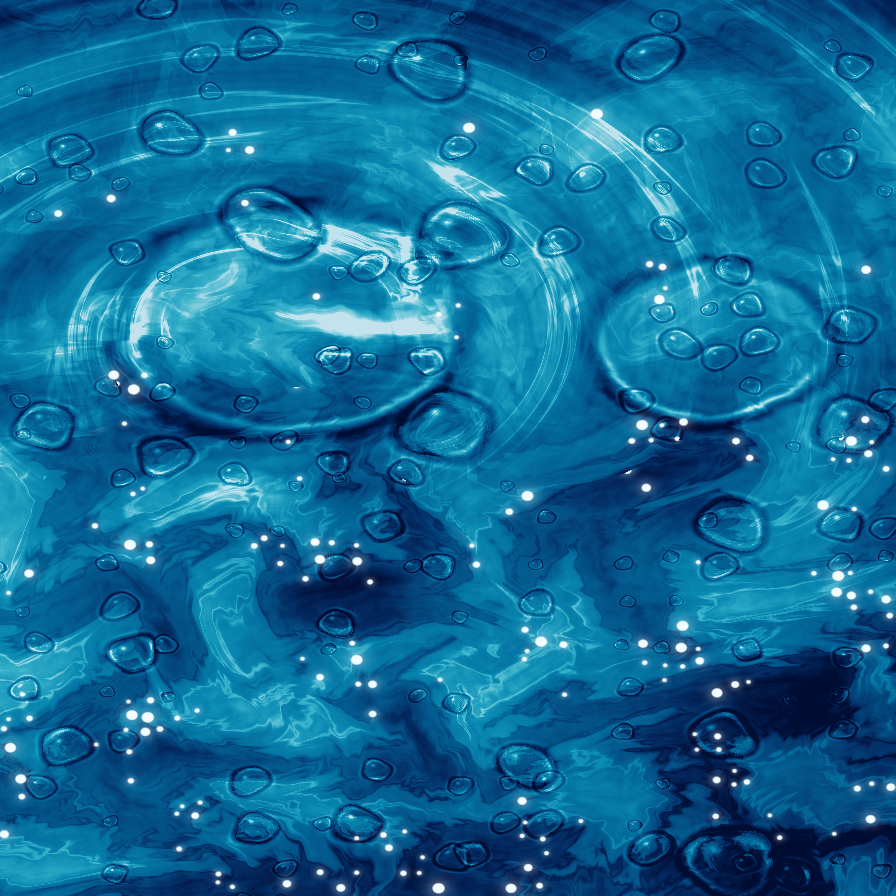
Reproduce this texture procedurally as a Shadertoy shader.

```glsl
// Churning blue water: two big domes with ripples above a rough, dark swell.
// Warped layered sines make the liquid; jittered cells place bubbles and glints.
// All parts add to one tone value, which a blue ramp turns into colour.

const vec3 TONES[7] = vec3[7](
    vec3(0.00, 0.05, 0.20), vec3(0.01, 0.15, 0.36), vec3(0.01, 0.31, 0.52),
    vec3(0.01, 0.42, 0.61), vec3(0.04, 0.54, 0.70), vec3(0.21, 0.69, 0.79),
    vec3(0.76, 0.89, 0.93));
const vec3 GLINT_COLOUR = vec3(0.95, 0.99, 1.0);
const vec2 LEFT_DOME = vec2(0.33, 0.645), LEFT_SIZE = vec2(0.19, 0.122);
const vec2 RIGHT_DOME = vec2(0.79, 0.62), RIGHT_SIZE = vec2(0.13, 0.085);
const mat2 TURN = mat2(0.8, 0.6, -0.6, 0.8);
const float WARP = 0.55;
const float GLINT_CELLS = 52.0;
const float GRAIN = 0.035;

vec2 hash2(vec2 p) {
    vec2 s = vec2(dot(p, vec2(127.1, 311.7)), dot(p, vec2(269.5, 183.3)));
    return fract(sin(s) * 43758.5);
}

float band(float x, float width) { return exp(-x * x / (width * width)); }

float glow(vec2 p, vec2 centre, vec2 size) {
    vec2 q = (p - centre) / size;
    return exp(-dot(q, q));
}

// Layered sines, each octave bent by the ones before it
float liquid(vec2 p) {
    float sum = 0.0, amp = 0.5;
    for (int i = 0; i < 6; i++) {
        p = TURN * p;
        p += WARP * sin(p.yx * 1.3 + float(i) * vec2(1.0, 2.1));
        sum += amp * sin(p.x) * cos(p.y);
        p = p * 1.8 + 3.7;
        amp *= 0.6;
    }
    return sum;
}

// Tone of a large dome: pale inside, dark rim, bright lower lip, outer rings
float dome(vec2 p, vec2 centre, vec2 size, float wobble) {
    vec2 q = (p - centre) / size;
    float d = length(q) + 0.12 * wobble;
    float lip = smoothstep(0.3, -0.7, q.y + 0.4 * q.x);
    float tone = 0.10 * smoothstep(1.0, 0.8, d);
    tone -= 0.24 * band(d - 1.06, 0.07);
    tone += (0.08 + 0.32 * lip) * band(d - 0.93, 0.04);
    return tone + 0.07 * sin(d * 30.0 + 5.0 * wobble) * exp(-3.0 * abs(d - 1.0));
}

// Scattered bubbles: x is tone, yz is the bend of what lies behind
vec3 bubbles(vec2 p, float cells, float chance) {
    vec2 g = p * cells, base = floor(g);
    vec3 sum = vec3(0.0);
    for (int y = -1; y <= 1; y++)
    for (int x = -1; x <= 1; x++) {
        vec2 id = base + vec2(x, y);
        vec2 place = hash2(id + cells), kind = hash2(id * 1.7 + 9.0 + cells);
        if (kind.x > chance) continue;
        float radius = mix(0.14, 0.42, kind.y * kind.y);
        vec2 q = (g - id - 0.25 - 0.5 * place) / (radius * vec2(1.15, 0.85));
        q += 0.12 * sin(q.yx * 2.5 + 6.3 * place);
        float d = length(q);
        float lit = 0.5 + 0.5 * sin(2.0 * atan(q.y, q.x + 1e-5) + 6.3 * place.x);
        sum.x += 0.30 * lit * band(d - 0.82, 0.07) - 0.24 * band(d - 1.0, 0.12);
        sum.x += 0.16 * (1.0 - lit) * band(d - 1.2, 0.08);
        sum.x += 0.45 * band(length(q - vec2(-0.3, 0.35)), 0.13);
        sum.yz += smoothstep(1.05, 0.9, d) * q * d / cells;
    }
    return sum;
}

// Small white sparks gathered in clusters
float glints(vec2 p, float calm) {
    vec2 g = p * GLINT_CELLS, base = floor(g);
    float light = 0.0;
    for (int y = -1; y <= 1; y++)
    for (int x = -1; x <= 1; x++) {
        vec2 id = base + vec2(x, y), place = hash2(id), kind = hash2(id + 71.3);
        float cluster = liquid(id / GLINT_CELLS * 22.0 + 5.0);
        if (kind.x > 0.42 || cluster < 0.22 + 0.35 * calm) continue;
        vec2 q = (g - id - 0.2 - 0.6 * place) * vec2(0.85, 1.0);
        float radius = mix(0.10, 0.30, kind.y * kind.y);
        float d = length(q);
        light = max(light, smoothstep(radius + 0.09, radius - 0.05, d));
        light = max(light, 0.3 * band(d, 2.0 * radius));
    }
    return light;
}

void mainImage(out vec4 fragColor, in vec2 fragCoord) {
    vec2 p = fragCoord / iResolution.xy;
    vec3 bubble = bubbles(p, 9.0, 0.42) + bubbles(p + 0.37, 21.0, 0.28);
    vec2 bent = p + 0.8 * bubble.yz;

    // Liquid layers from wide to fine
    float broad = liquid(bent * vec2(6.0, 9.0) + 1.3);
    float fine = liquid(bent * vec2(15.0, 24.0) + 1.2 * broad + 8.0);
    float calm = smoothstep(0.38, 0.60, p.y + 0.10 * broad);
    vec2 swirl = (bent - LEFT_DOME) / LEFT_SIZE;
    float ring = length(swirl);
    float streak = liquid(1.8 * swirl / (ring + 0.05) + ring * vec2(5.0, 3.5));
    streak *= smoothstep(0.2, 0.8, ring);

    // Broad light and shade
    float tone = mix(0.44, 0.58, calm) + 0.22 * broad;
    tone -= 0.24 * smoothstep(0.88, 0.99, p.y + 0.10 * broad);
    tone -= 0.30 * glow(p, vec2(0.98, 0.08), vec2(0.30, 0.16));
    tone -= 0.17 * glow(p, vec2(0.48, 0.47), vec2(0.25, 0.05));
    tone -= 0.20 * glow(p, vec2(0.40, 0.33), vec2(0.07, 0.06));
    tone += 0.12 * glow(p, vec2(0.05, 0.45), vec2(0.12, 0.20));

    // Domes, ripples and pale foam
    tone += dome(p, LEFT_DOME, LEFT_SIZE, broad + 0.4 * fine);
    tone += dome(p, RIGHT_DOME, RIGHT_SIZE, broad + 0.5 * fine);
    tone += calm * 0.24 * streak;
    tone += calm * 0.22 * band(streak - 0.38, 0.06);
    float foam = glow(p, vec2(0.40, 0.625), vec2(0.11, 0.06))
               + glow(p, vec2(0.26, 0.455), vec2(0.06, 0.025))
               + 0.6 * glow(p, vec2(0.36, 0.73), vec2(0.09, 0.03));
    tone += foam * (0.26 + 0.5 * fine + 0.3 * streak);

    // Sharp folds, dark creases and bright filaments
    float rough = mix(1.0, 0.45, calm);
    tone += rough * (0.30 * fine + 0.09 * (smoothstep(-0.04, 0.04, fine) - 0.5));
    tone -= rough * 0.13 * band(fine + 0.10, 0.04);
    tone += rough * 0.20 * band(fine - 0.34, 0.05);
    tone += bubble.x + GRAIN * liquid(p * 170.0);

    // Colour ramp and sparks
    float stop = clamp(tone, 0.0, 1.0) * 6.0;
    int low = int(min(stop, 5.0));
    vec3 colour = mix(TONES[low], TONES[low + 1], stop - float(low));
    colour = mix(colour, GLINT_COLOUR, glints(p, calm));
    fragColor = vec4(colour, 1.0);
}
```
